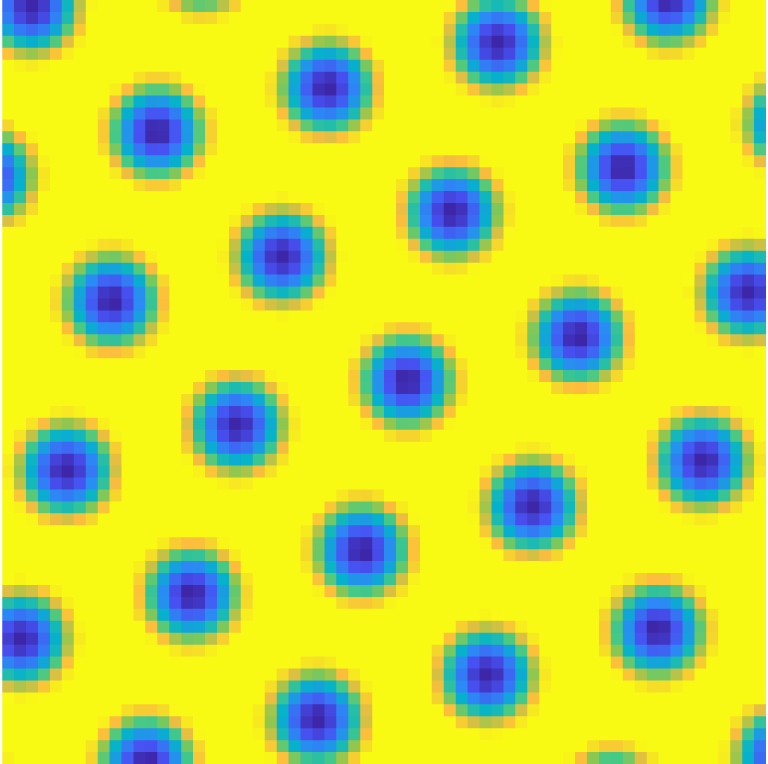
Give the GLSL for this pattern, as a Shadertoy shader.

```glsl
const float CELLS = 64.0;                  // mosaic cells along each side
const vec2 FRAME = vec2(0.0028, 0.9974);   // left and right ends of the field
const vec2 SPOT_ORIGIN = vec2(33.94, 32.08);
const vec2 STEP_A = vec2(14.28, 3.72);     // hexagonal lattice steps, in cells
const vec2 STEP_B = vec2(10.49, -10.44);
const int SAMPLES = 4;

const vec3 INDIGO = vec3(0.24, 0.15, 0.66);
const vec3 VIOLET_BLUE = vec3(0.28, 0.32, 0.95);
const vec3 AZURE = vec3(0.17, 0.54, 0.96);
const vec3 TEAL = vec3(0.02, 0.70, 0.79);
const vec3 GREEN = vec3(0.28, 0.79, 0.52);
const vec3 OLIVE = vec3(0.56, 0.78, 0.31);
const vec3 ORANGE = vec3(0.99, 0.74, 0.24);
const vec3 AMBER = vec3(0.96, 0.83, 0.18);
const vec3 YELLOW = vec3(0.976, 0.98, 0.08);
const vec3 WHITE = vec3(1.0);

// Distance to the nearest lattice point
float spotDistance(vec2 p, vec2 origin, mat2 lattice) {
    vec2 q = p - origin;
    vec2 base = floor(inverse(lattice) * q);
    float nearest = 1e3;
    for (int j = 0; j < 2; j++)
        for (int i = 0; i < 2; i++)
            nearest = min(nearest, length(q - lattice * (base + vec2(i, j))));
    return nearest;
}

float ramp(float from, float to, float x) {
    return clamp((x - from) / (to - from), 0.0, 1.0);
}

// Colour from the spot core outwards, radius in cells
vec3 spotColor(float r) {
    vec3 c = mix(INDIGO, VIOLET_BLUE, ramp(0.55, 1.55, r));
    c = mix(c, AZURE, ramp(1.55, 2.35, r));
    c = mix(c, TEAL, ramp(2.35, 2.95, r));
    c = mix(c, GREEN, ramp(2.95, 3.5, r));
    c = mix(c, OLIVE, ramp(3.5, 3.85, r));
    c = mix(c, ORANGE, ramp(3.85, 4.3, r));
    c = mix(c, AMBER, ramp(4.3, 4.6, r));
    return mix(c, YELLOW, ramp(4.6, 5.1, r));
}

// Flat-coloured cells inside a thin white margin
vec3 mosaic(vec2 uv, vec2 frame, float cells) {
    if (uv.x < frame.x || uv.x > frame.y) return WHITE;
    vec2 field = vec2((uv.x - frame.x) / (frame.y - frame.x), uv.y);
    vec2 cellCenter = floor(field * cells) + 0.5;
    return spotColor(spotDistance(cellCenter, SPOT_ORIGIN, mat2(STEP_A, STEP_B)));
}

void mainImage(out vec4 fragColor, in vec2 fragCoord) {
    // Supersampling softens the cell edges
    vec3 sum = vec3(0.0);
    for (int j = 0; j < SAMPLES; j++)
        for (int i = 0; i < SAMPLES; i++) {
            vec2 offset = (vec2(i, j) + 0.5) / float(SAMPLES) - 0.5;
            sum += mosaic((fragCoord + offset) / iResolution.xy, FRAME, CELLS);
        }
    fragColor = vec4(sum / float(SAMPLES * SAMPLES), 1.0);
}
```
